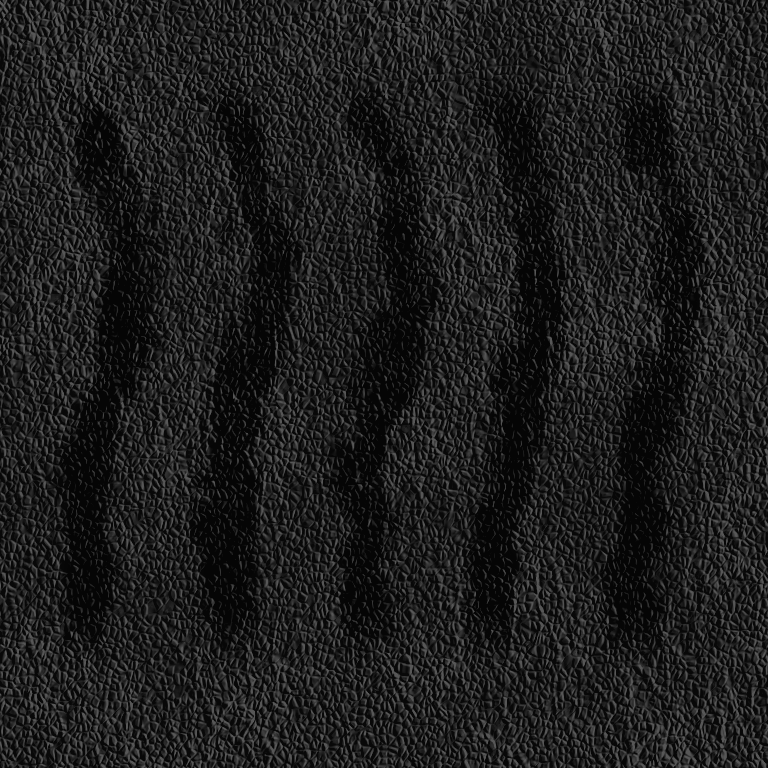
Write a Shadertoy shader that draws this texture.

```glsl
// Black creased leather with fine pebbled grain and dark, wavy vertical folds.

vec2 hash2(vec2 p) {
    vec3 q = fract(p.xyx * vec3(0.1031, 0.1030, 0.0973));
    q += dot(q, q.yzx + 33.33);
    return fract((q.xx + q.yz) * q.zy);
}

float noise(vec2 p) {
    vec2 i = floor(p), f = fract(p);
    f = f * f * (3.0 - 2.0 * f);
    return mix(mix(hash2(i).x, hash2(i + vec2(1, 0)).x, f.x),
               mix(hash2(i + vec2(0, 1)).x, hash2(i + vec2(1, 1)).x, f.x), f.y);
}

vec2 rotate(vec2 p, float a) {
    float c = cos(a), s = sin(a);
    return vec2(c * p.x - s * p.y, s * p.x + c * p.y);
}

// Distance to the border between irregular cells: zero on the border.
float cellBorder(vec2 p) {
    vec2 i = floor(p), f = fract(p);
    float nearest = 8.0, second = 8.0;
    for (int y = -1; y <= 1; y++)
    for (int x = -1; x <= 1; x++) {
        vec2 g = vec2(x, y);
        float d = length(g + hash2(i + g) - f);
        second = min(second, max(nearest, d));
        nearest = min(nearest, d);
    }
    return second - nearest;
}

// Long thin wrinkles: borders of stretched cells, broken up by noise.
float creases(vec2 p) {
    float sum = 0.0;
    for (int k = 0; k < 3; k++) {
        float n = float(k);
        vec2 q = rotate(p, 0.32 * (n - 1.0) + 0.08) + 3.0 + 7.0 * n;
        q.x += 0.012 * noise(q * 24.0) + 0.05 * noise(q * 5.0);
        float border = cellBorder(q * vec2(25.0 + 6.0 * n, 7.0 + 2.5 * n));
        float strength = smoothstep(0.3, 0.7, noise(q * vec2(14.0, 8.0) + 40.0));
        sum += strength * (1.0 - smoothstep(0.0, 0.2, border));
    }
    return sum;
}

float grain(vec2 p) {
    vec2 q = rotate(p, 0.12) + 2.0;
    q += 0.006 * vec2(noise(q * 60.0), noise(q * 60.0 + 50.0));
    float pebbles = smoothstep(0.0, 0.55, cellBorder(q * vec2(122, 94)));
    return pebbles + 1.1 * noise(rotate(q, 0.6) * 150.0);
}

// Five folds that lean together, each pinched near its upper end.
float folds(vec2 p) {
    float v = 1.0 - p.y;
    float lean = 0.11 + 0.06 * exp(-pow(abs(v - 0.36) / 0.19, 2.0));
    float t = (p.x - lean) / 0.18;
    float d = 0.18 * abs(t - clamp(round(t), 0.0, 4.0));
    d += 0.035 * (noise(p * vec2(28, 16)) - 0.5) + 0.02 * (noise(p * 70.0) - 0.5);
    float ends = smoothstep(0.09, 0.17, v) * (1.0 - smoothstep(0.77, 0.88, v));
    float pinch = 1.0 - 0.45 * exp(-pow(abs(v - 0.25) / 0.03, 2.0));
    return (1.0 - smoothstep(0.012, 0.045, d)) * ends * pinch;
}

void mainImage(out vec4 fragColor, in vec2 fragCoord) {
    vec2 p = fragCoord / iResolution.xy;
    vec2 toLight = vec2(0.0011, 0.0005);

    // Relief lit from the side.
    float grainSlope = grain(p - toLight) - grain(p + toLight);
    float creaseSlope = creases(p - toLight) - creases(p + toLight);
    float ridge = creases(p);

    // Folds lose their sheen and keep only the sharpest glints.
    float fold = folds(p);
    float wear = 0.85 + 0.3 * noise(p * 9.0 + 20.0);
    float sheen = mix(0.1, -0.055, fold) + 0.045 * ridge;
    float light = sheen + 0.25 * grainSlope + 0.13 * creaseSlope;
    light = clamp(light * wear, mix(0.03, 0.018, fold), 0.34);

    fragColor = vec4(vec3(light), 1.0);
}
```
